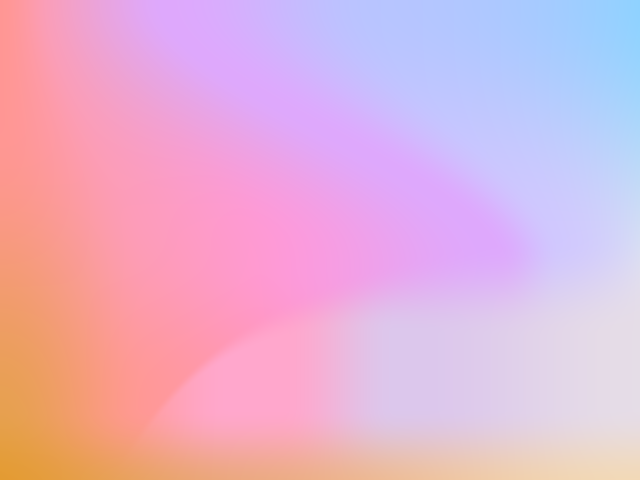
Reproduce this background procedurally as a Shadertoy shader.

```glsl
// Soft pastel gradient: a curved violet ridge between coral and sky, with a pale fold below.

// Warm side, from the left edge to the ridge
const vec3 CORAL     = vec3(1.00, 0.59, 0.58);
const vec3 OCHRE     = vec3(0.90, 0.63, 0.30);
const vec3 ROSE      = vec3(0.99, 0.615, 0.70);
const vec3 SALMON    = vec3(1.00, 0.60, 0.55);
const vec3 ORCHID    = vec3(0.92, 0.64, 0.85);
const vec3 HOT_PINK  = vec3(1.00, 0.60, 0.85);
const vec3 DEEP_ROSE = vec3(1.00, 0.585, 0.745);
const vec3 VIOLET    = vec3(0.87, 0.66, 0.99);

// Cool side, from the ridge to the right edge
const vec3 PERIWINKLE = vec3(0.735, 0.765, 1.00);
const vec3 LILAC      = vec3(0.815, 0.776, 1.00);
const vec3 SKY        = vec3(0.56, 0.825, 1.00);
const vec3 MIST       = vec3(0.88, 0.875, 0.95);

// Fold and floor
const vec3 PALE_PINK = vec3(1.00, 0.655, 0.80);
const vec3 LAVENDER  = vec3(0.863, 0.78, 0.925);
const vec3 PEARL     = vec3(0.90, 0.865, 0.905);
const vec3 FLOOR_OCHRE = vec3(0.89, 0.605, 0.18);
const vec3 FLOOR_AMBER = vec3(0.92, 0.655, 0.49);
const vec3 FLOOR_SAND  = vec3(0.95, 0.85, 0.71);

// Layout, as fractions of the canvas
const float RIDGE_TOP    = 0.26;   // ridge x at the top
const float RIDGE_LOW    = 0.78;   // ridge x once it has swung right
const float RIDGE_DEPTH  = 0.55;   // depth at which the swing ends
const float FOLD_LEVEL   = 0.55;   // depth the fold settles to on the right
const float FOLD_DROP    = 0.335;  // extra depth at the fold's left end
const float FOLD_START   = 0.228;
const float FOLD_DECAY   = 5.4;
const float FOLD_CRISP   = 0.03;   // edge width on the left
const float FOLD_SOFT    = 0.20;   // edge width on the right
const float FLOOR_START  = 0.85;

// Blend across the ridge: p.x runs right, p.y runs down from the top
vec3 ridgeColor(vec2 p) {
    float ridge = mix(RIDGE_TOP, RIDGE_LOW, smoothstep(0.0, RIDGE_DEPTH, p.y));
    float warm = clamp(p.x / ridge, 0.0, 1.0);
    float cool = clamp((p.x - ridge) / (1.0 - ridge), 0.0, 1.0);

    vec3 leftEdge = mix(CORAL, OCHRE, smoothstep(0.25, 0.95, p.y));
    vec3 rose = mix(ROSE, SALMON, smoothstep(0.45, 0.85, p.y));
    vec3 pink = mix(ORCHID, HOT_PINK, smoothstep(0.15, 0.5, p.y));
    pink = mix(pink, DEEP_ROSE, smoothstep(0.55, 0.8, p.y));
    vec3 blue = mix(PERIWINKLE, LILAC, smoothstep(0.0, 0.5, p.y));
    vec3 rightEdge = mix(SKY, MIST, smoothstep(0.0, 0.65, p.y));

    vec3 color = mix(leftEdge, rose, smoothstep(0.0, 0.3, warm));
    color = mix(color, pink, smoothstep(0.15, 0.65, warm));
    color = mix(color, VIOLET, smoothstep(0.5, 1.0, warm));
    color = mix(color, blue, smoothstep(0.0, 0.45, cool));
    return mix(color, rightEdge, cool * cool * cool);
}

// Pale sheet under the fold
vec3 foldColor(float x) {
    vec3 color = mix(SALMON, PALE_PINK, smoothstep(0.15, 0.36, x));
    color = mix(color, LAVENDER, smoothstep(0.44, 0.62, x));
    return mix(color, PEARL, smoothstep(0.65, 1.0, x));
}

// Coverage of the sheet: crisp on the left, diffuse on the right
float foldMask(vec2 p) {
    float edge = FOLD_LEVEL + FOLD_DROP * exp(-FOLD_DECAY * (p.x - FOLD_START));
    float width = mix(FOLD_CRISP, FOLD_SOFT, smoothstep(0.25, 0.85, p.x));
    return smoothstep(-0.3 * width, 0.7 * width, p.y - edge);
}

// Warm light along the bottom
vec3 floorColor(float x) {
    vec3 color = mix(FLOOR_OCHRE, FLOOR_AMBER, smoothstep(-0.05, 0.4, x));
    return mix(color, FLOOR_SAND, smoothstep(0.3, 1.0, x));
}

void mainImage(out vec4 fragColor, in vec2 fragCoord) {
    vec2 p = fragCoord / iResolution.xy;
    p.y = 1.0 - p.y;

    vec3 color = mix(ridgeColor(p), foldColor(p.x), foldMask(p));
    color = mix(color, floorColor(p.x), smoothstep(FLOOR_START, 1.02, p.y));
    fragColor = vec4(color, 1.0);
}
```
